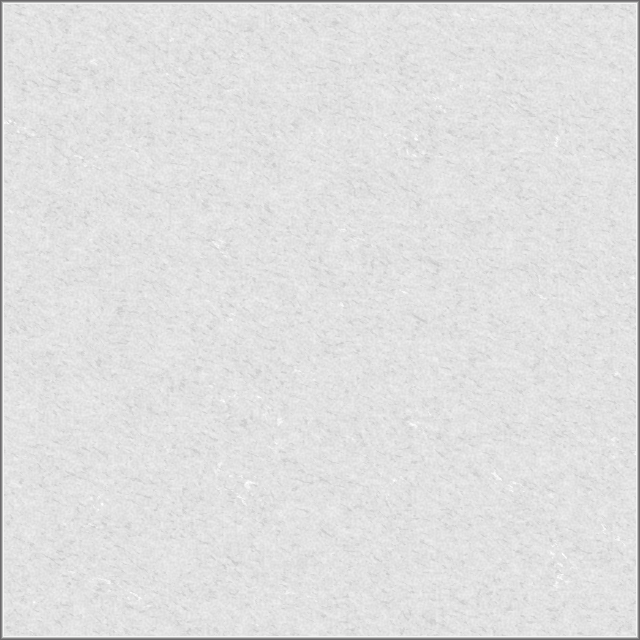
Write a three.js fragment shader that draws this texture.

```glsl
varying vec2 vUv;

// Tones
const vec3 STONE = vec3(0.885, 0.885, 0.885);
const vec3 FRAME_OUTER = vec3(0.42, 0.41, 0.42);
const vec3 FRAME_INNER = vec3(0.53, 0.53, 0.53);
const vec3 BEVEL = vec3(0.965, 0.965, 0.965);

// Frame, in canvas widths
const float OUTER_WIDTH = 0.00195;
const float FRAME_WIDTH = 0.0039;
const float BEVEL_END = 0.0060;
const float EDGE_SOFTNESS = 0.0004;

// Streak direction and wander
const float STREAK_ANGLE = -0.44;
const float WARP_SCALE = 15.0;
const float WARP_AMOUNT = 0.014;

// Feature frequencies: along and across the streaks
const vec2 PATCH_SCALE = vec2(13.0, 24.0);
const vec2 STREAK_SCALE = vec2(58.0, 120.0);
const vec2 DARK_SCALE = vec2(72.0, 150.0);
const vec2 LIGHT_SCALE = vec2(74.0, 140.0);
const vec2 CLUSTER_SCALE = vec2(10.0, 17.0);
const float GRAIN_SCALE = 235.0;

// Feature contrast
const float PATCH_GAIN = 0.013;
const float STREAK_GAIN = 0.038;
const float GRAIN_GAIN = 0.054;
const float DARK_GAIN = 0.058;
const float LIGHT_GAIN = 0.095;
const float STRAY_CHIPS = 0.13;

const float TAU = 6.2831853;

float hash(vec2 cell) {
  vec3 q = fract(vec3(cell.xyx) * vec3(0.1031, 0.1030, 0.0973));
  q += dot(q, q.yzx + 33.33);
  return fract((q.x + q.y) * q.z);
}

float cornerSlope(vec2 cell, vec2 corner, vec2 local) {
  float angle = TAU * hash(cell + corner);
  return dot(vec2(cos(angle), sin(angle)), local - corner);
}

float gradientNoise(vec2 p) {
  vec2 cell = floor(p);
  vec2 local = fract(p);
  vec2 fade = local * local * local * (local * (local * 6.0 - 15.0) + 10.0);
  float low = mix(cornerSlope(cell, vec2(0.0, 0.0), local),
                  cornerSlope(cell, vec2(1.0, 0.0), local), fade.x);
  float high = mix(cornerSlope(cell, vec2(0.0, 1.0), local),
                   cornerSlope(cell, vec2(1.0, 1.0), local), fade.x);
  return mix(low, high, fade.y);
}

float fractalNoise(vec2 p) {
  float sum = 0.0;
  float gain = 1.0;
  for (int octave = 0; octave < 3; octave++) {
    sum += gain * gradientNoise(p);
    p = p * 2.03 + 17.7;
    gain *= 0.55;
  }
  return sum;
}

// Coordinates along and across the wandering streaks
vec2 streakSpace(vec2 p) {
  vec2 warp = vec2(gradientNoise(p * WARP_SCALE + 31.0),
                   gradientNoise(p * WARP_SCALE + 67.0));
  p += WARP_AMOUNT * warp;
  float c = cos(STREAK_ANGLE);
  float s = sin(STREAK_ANGLE);
  return vec2(c * p.x + s * p.y, c * p.y - s * p.x) + 4.0;
}

float stoneShade(vec2 uv) {
  vec2 p = streakSpace(uv);

  // Faint clouds, short streaks and fine grain
  float patches = fractalNoise(p * PATCH_SCALE);
  float shade = PATCH_GAIN * patches;
  shade += STREAK_GAIN * gradientNoise(p * STREAK_SCALE + 11.0);
  shade += GRAIN_GAIN * gradientNoise(uv * GRAIN_SCALE + 5.0);

  // Small dark flecks, denser in the darker patches
  float darkNoise = fractalNoise(p * DARK_SCALE + 43.0) - 0.2 * patches;
  shade -= DARK_GAIN * smoothstep(0.18, 0.62, darkNoise);

  // Bright chips, mostly gathered in sparse clusters
  float cluster = smoothstep(0.18, 0.75, fractalNoise(p * CLUSTER_SCALE + 83.0));
  float lightNoise = fractalNoise(p * LIGHT_SCALE + 97.0);
  float chips = smoothstep(0.15, 0.55, lightNoise);
  shade += LIGHT_GAIN * mix(STRAY_CHIPS, 1.0, cluster) * chips;
  return shade;
}

float beyond(float limit, float dist) {
  return smoothstep(limit - EDGE_SOFTNESS, limit + EDGE_SOFTNESS, dist);
}

void main() {
  vec3 stone = clamp(STONE + stoneShade(vUv), 0.0, 1.0);

  // Nested frame lines by distance to the nearest side
  vec2 sides = min(vUv, 1.0 - vUv);
  float border = min(sides.x, sides.y);
  vec3 color = mix(FRAME_OUTER, FRAME_INNER, beyond(OUTER_WIDTH, border));
  color = mix(color, BEVEL, beyond(FRAME_WIDTH, border));
  color = mix(color, stone, beyond(BEVEL_END, border));
  gl_FragColor = vec4(color, 1.0);
}
```
